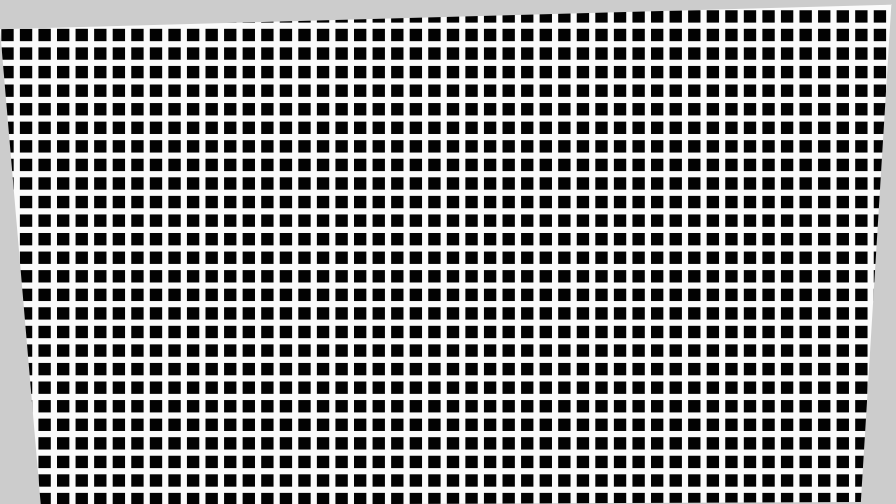
A Shadertoy shader for this pattern:

```glsl
// A white sheet of black squares in a regular grid, lying slightly skewed on grey.

// Signed distance to the line from a to b, positive on its left side.
float leftOf(vec2 p, vec2 a, vec2 b) {
    vec2 along = normalize(b - a);
    return along.x * (p.y - a.y) - along.y * (p.x - a.x);
}

// Sheet outline: a tapering quadrilateral, positive inside.
float sheetDistance(vec2 p) {
    vec2 bottomLeft = vec2(0.081, -0.003), bottomRight = vec2(1.708, 0.004);
    vec2 topRight = vec2(1.7685, 0.9907), topLeft = vec2(0.0, 0.942);
    return min(min(leftOf(p, bottomLeft, bottomRight), leftOf(p, bottomRight, topRight)),
               min(leftOf(p, topRight, topLeft), leftOf(p, topLeft, bottomLeft)));
}

// Coverage of the repeating squares, smoothed over one pixel.
float squares(vec2 p, float pixel) {
    float pitch = 0.03683;
    vec2 fromCentre = (fract((p - vec2(0.0517, 0.9674)) / pitch + 0.5) - 0.5) * pitch;
    vec2 cover = clamp((0.333 * pitch - abs(fromCentre)) / pixel + 0.5, 0.0, 1.0);
    return cover.x * cover.y;
}

void mainImage(out vec4 fragColor, in vec2 fragCoord) {
    // Canvas height is one unit.
    float pixel = 1.0 / iResolution.y;
    vec2 p = fragCoord * pixel;

    vec3 paper = mix(vec3(0.985), vec3(0.008), squares(p, pixel));
    float onSheet = clamp(sheetDistance(p) / pixel + 0.5, 0.0, 1.0);
    fragColor = vec4(mix(vec3(0.80), paper, onSheet), 1.0);
}
```
